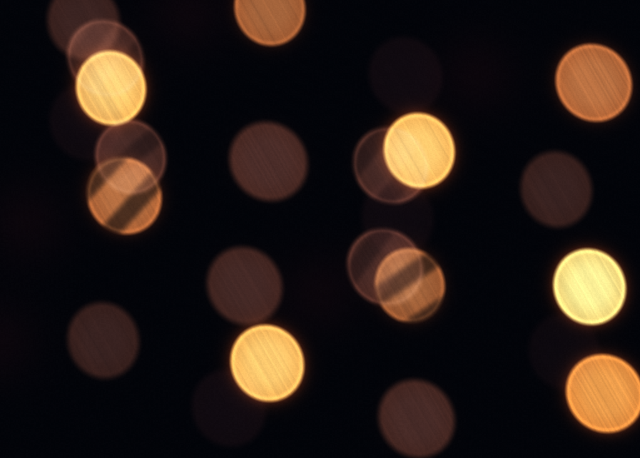
A Shadertoy shader for this background:

```glsl
// Out-of-focus warm night lights: streaked amber discs over near-black blue.

const int LIGHT_COUNT = 20;
const int FIRST_DIM = 5;
const int FIRST_COPPER = 11;
const int FIRST_GOLD = 15;

const vec3 NIGHT  = vec3(0.008, 0.014, 0.034);
const vec3 FAINT  = vec3(0.055, 0.026, 0.030);
const vec3 DIM    = vec3(0.255, 0.145, 0.115);
const vec3 COPPER = vec3(0.65, 0.39, 0.21);
const vec3 AMBER  = vec3(0.91, 0.60, 0.27);
const vec3 GOLD   = vec3(0.98, 0.78, 0.41);
const vec3 HOT    = vec3(0.98, 0.93, 0.57);
const vec3 FRINGE = vec3(0.42, 0.15, 0.04);

float hash(float n) {
    return fract(sin(n * 127.1) * 4375.85);
}

float hash2(vec2 p) {
    return fract(sin(dot(p, vec2(127.1, 311.7))) * 4375.85);
}

float noise1(float x) {
    float f = fract(x);
    return mix(hash(floor(x)), hash(floor(x) + 1.0), f * f * (3.0 - 2.0 * f));
}

vec2 rotate(vec2 p, float a) {
    float c = cos(a), s = sin(a);
    return vec2(c * p.x + s * p.y, c * p.y - s * p.x);
}

vec3 screenBlend(vec3 base, vec3 light) {
    return 1.0 - (1.0 - base) * (1.0 - clamp(light, 0.0, 1.0));
}

// Approximate signed distance to a slightly tilted oval
float ovalDistance(vec2 p, vec2 radii, float tilt) {
    return (length(rotate(p, tilt) / radii) - 1.0) * radii.x;
}

// Fine steep scratches with a few broader ones
float scratches(vec2 p, float seed) {
    float across = dot(p, vec2(0.87, 0.50));
    float fine = noise1(across * 260.0 + seed * 91.0) - 0.5;
    float broad = noise1(across * 75.0 + seed * 37.0) - 0.5;
    return 1.0 + 0.10 * fine + 0.07 * broad;
}

// Wide soft shadows crossing a disc
float folds(vec2 p, float seed, float depth) {
    vec2 q = rotate(p, 0.75 + 0.4 * seed);
    float wave = sin(q.y * 62.0 + 5.0 * seed + 12.0 * q.x);
    return 1.0 - depth * smoothstep(-0.3, 0.9, wave);
}

// One lens disc: filled body, thin bright rim and coloured fringe
vec3 disc(vec2 p, vec3 tint, float seed, float soft, float rim, float foldDepth) {
    vec2 radii = vec2(0.079, 0.085) * (0.96 + 0.08 * seed);
    float d = ovalDistance(p, radii, 0.25 + 0.5 * seed);
    float body = 1.0 - smoothstep(-soft, soft, d);
    float edge = exp(-pow((d + 0.006) / 0.004, 2.0));
    float centre = smoothstep(0.0, -0.05, d);
    vec3 shade = tint * mix(vec3(0.97, 0.90, 0.82), vec3(1.02), centre);
    shade *= scratches(p, seed) * folds(p, seed, foldDepth);
    shade += tint * rim * edge;
    float halo = exp(-max(d, 0.0) / 0.010) * (1.0 - body);
    return shade * body + FRINGE * tint.r * tint.r * halo * 0.7;
}

// Evenly spread, jittered position of light i
vec2 lightCentre(float i, float aspect) {
    vec2 spread = fract(vec2(0.60, 0.56) + i * vec2(0.75488, 0.56984));
    vec2 jitter = vec2(hash(i + 3.1), hash(i + 8.7)) - 0.5;
    return spread * vec2(aspect, 1.0) + 0.09 * jitter;
}

vec3 lightTint(int i, float seed) {
    if (i < FIRST_DIM) return FAINT * (0.6 + 0.7 * seed);
    if (i < FIRST_COPPER) return DIM * (0.75 + 0.4 * seed);
    if (i < FIRST_GOLD) return COPPER * (0.92 + 0.2 * seed);
    if (i == FIRST_GOLD) return AMBER;
    return i == LIGHT_COUNT - 1 ? HOT : GOLD;
}

void mainImage(out vec4 fragColor, in vec2 fragCoord) {
    vec2 uv = fragCoord / iResolution.y;
    float aspect = iResolution.x / iResolution.y;
    float pixel = 1.0 / iResolution.y;
    vec3 color = NIGHT;

    // Barely visible wine-red clouds
    for (int i = 0; i < 5; i++) {
        vec2 p = uv - lightCentre(float(i) + 31.0, aspect);
        color += vec3(0.035, 0.008, 0.010) * exp(-dot(p, p) / 0.008);
    }

    // Discs from faintest to brightest
    for (int i = 0; i < LIGHT_COUNT; i++) {
        float id = float(i);
        float seed = hash(id + 0.37);
        vec2 p = uv - lightCentre(id, aspect);
        bool bright = i >= FIRST_COPPER;

        // Every second bright light drags a dim ghost behind it
        if (bright && i % 2 == 0) {
            vec2 offset = rotate(vec2(0.065 + 0.03 * seed, 0.0), 6.283 * hash(id + 5.9));
            color = screenBlend(color, disc(p - offset, DIM, 1.0 - seed, 0.004 + pixel, 0.35, 0.35));
        }

        float soft = (bright ? 0.003 : 0.008) + pixel;
        float rim = bright ? 0.16 : 0.04;
        float foldDepth = bright && i < FIRST_GOLD && i % 2 == 0 ? 0.6 : 0.0;
        color = screenBlend(color, disc(p, lightTint(i, seed), seed, soft, rim, foldDepth));
    }

    // Fine film grain
    float grain = hash2(floor(uv * 366.0)) - 0.5;
    color += grain * (0.008 + 0.02 * color);
    fragColor = vec4(clamp(color, 0.0, 1.0), 1.0);
}
```
